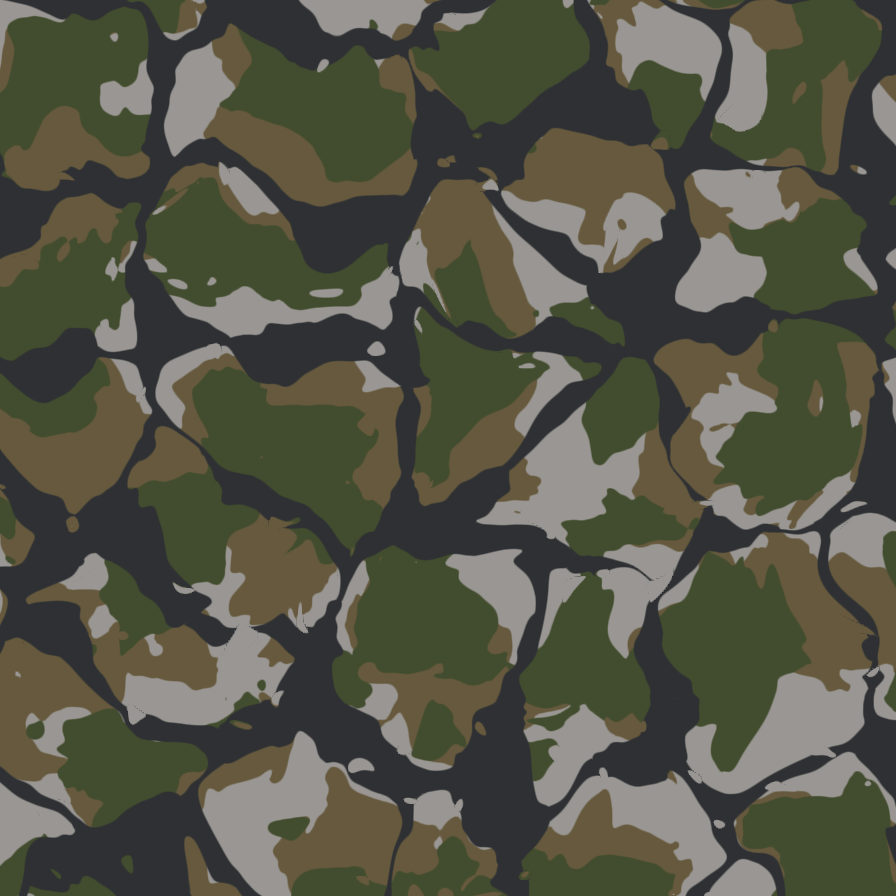
Give the GLSL for this pattern, as a Shadertoy shader.

```glsl
// Woodland camouflage: green, tan and grey patches under a dark branching network.

vec2 hash22(vec2 p) {
    vec3 q = fract(p.xyx * vec3(0.1031, 0.1030, 0.0973));
    q += dot(q, q.yzx + 33.33);
    return fract((q.xx + q.yz) * q.zy);
}

float cornerSlope(vec2 corner, vec2 offset) {
    return dot(normalize(hash22(corner) - 0.5001), offset);
}

// Gradient noise, centred on zero
float noise(vec2 p) {
    vec2 i = floor(p), f = fract(p);
    vec2 u = f * f * f * (f * (f * 6.0 - 15.0) + 10.0);
    vec2 e = vec2(1.0, 0.0);
    float low = mix(cornerSlope(i, f), cornerSlope(i + e, f - e), u.x);
    float high = mix(cornerSlope(i + e.yx, f - e.yx), cornerSlope(i + 1.0, f - 1.0), u.x);
    return mix(low, high, u.y);
}

vec2 noise2(vec2 p) {
    return vec2(noise(p + 4.1), noise(p + 51.7));
}

float fbm(vec2 p) {
    float sum = 0.0, amplitude = 1.0;
    for (int k = 0; k < 4; k++) {
        sum += amplitude * noise(p);
        p = mat2(1.6, 1.2, -1.2, 1.6) * p + 17.3;
        amplitude *= 0.46;
    }
    return sum;
}

float smoothMin(float a, float b, float k) {
    float h = max(k - abs(a - b), 0.0) / k;
    return min(a, b) - 0.25 * k * h * h;
}

// Distance to the border between Voronoi cells, with rounded cell corners
float cellBorder(vec2 p) {
    vec2 i = floor(p), f = fract(p), nearest = vec2(0.0);
    float best = 64.0;
    for (int y = -2; y <= 2; y++)
    for (int x = -2; x <= 2; x++) {
        vec2 g = vec2(x, y);
        vec2 r = g + hash22(i + g) - f;
        if (dot(r, r) < best) { best = dot(r, r); nearest = r; }
    }
    float border = 8.0;
    for (int y = -3; y <= 3; y++)
    for (int x = -3; x <= 3; x++) {
        vec2 g = vec2(x, y);
        vec2 r = g + hash22(i + g) - f;
        vec2 gap = r - nearest;
        if (dot(gap, gap) > 1e-5)
            border = smoothMin(border, dot(0.5 * (r + nearest), normalize(gap)), 0.09);
    }
    return border;
}

// Antialiased mask of the region where the field is positive
float coverage(float field) {
    float w = 0.9 * max(fwidth(field), 1e-5);
    return smoothstep(-w, w, field);
}

void mainImage(out vec4 fragColor, in vec2 fragCoord) {
    const vec3 grey  = vec3(0.60, 0.59, 0.575);
    const vec3 tan_  = vec3(0.40, 0.35, 0.24);
    const vec3 green = vec3(0.26, 0.30, 0.18);
    const vec3 dark  = vec3(0.18, 0.19, 0.20);

    vec2 p = fragCoord / iResolution.y + 3.0;

    // Broad bends, then finer wobbles shared by all outlines
    p += 0.060 * noise2(p * 6.5);
    p += 0.022 * noise2(p * 15.0 + 8.3);
    p += 0.007 * noise2(p * 34.0 + 42.8);

    float border = cellBorder(p * 5.0);
    float speck = max(noise(p * 27.0 + 31.6) - 0.40, 0.0);

    // Continuous thin veins that swell into blotches
    float swelling = max(fbm(p * 6.0 + 71.4) - 0.04, 0.0);
    float veinWidth = 0.046 + 0.37 * swelling + 0.09 * noise(p * 14.0 + 12.9);
    float veinField = veinWidth - border - 2.0 * speck;

    // Green favours the cell centres; tan tends to surround it
    float greenField = fbm(p * 6.3 + 23.8) + 0.9 * (border - 0.20) - 0.015 - 2.5 * speck;
    float tanField = fbm(p * 6.3 + 142.5) + 0.3 * greenField + 0.08;

    vec3 color = mix(grey, tan_, coverage(tanField));
    color = mix(color, green, coverage(greenField));
    color = mix(color, dark, coverage(veinField));
    fragColor = vec4(color, 1.0);
}
```
